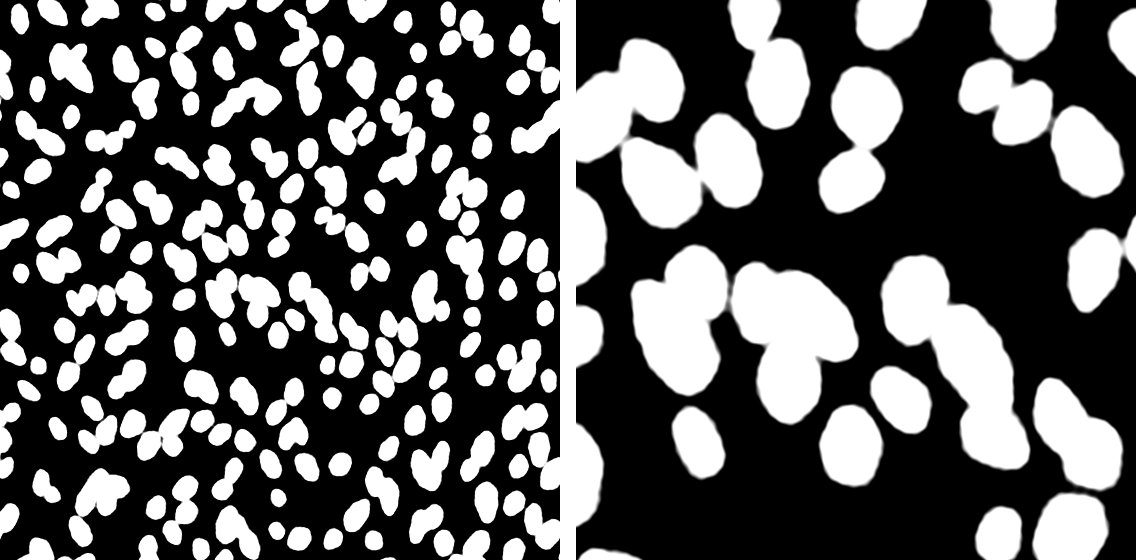
Left: the whole. Right: its middle third, enlarged.
Give the GLSL for this pattern, as a three.js fragment shader.

```glsl
// Scattered white grains, partly merged into clumps, on a black ground.
varying vec2 vUv;

vec4 hash4(vec2 cell) {
  vec4 seed = vec4(dot(cell, vec2(127.1, 311.7)), dot(cell, vec2(269.5, 183.3)),
                   dot(cell, vec2(419.2, 371.9)), dot(cell, vec2(94.7, 233.1)));
  return fract(sin(seed) * 43758.5453);
}

// Approximate signed distance to an ellipse
float ellipse(vec2 p, vec2 radius) {
  float k = length(p / radius);
  return k * (k - 1.0) / max(length(p / (radius * radius)), 0.001);
}

// Union that fills narrow gaps with a neck
float softMin(float a, float b, float k) {
  float h = max(k - abs(a - b), 0.0) / k;
  return min(a, b) - h * h * k * 0.25;
}

// One egg-shaped grain, tilted and sized by its cell
float grain(vec2 p, vec2 cell, float sparse) {
  vec4 shape = hash4(cell + 57.3);
  float spread = mix(2.0, 0.7, sparse);
  float tilt = 0.3 * sparse + spread * (shape.x - 0.5);
  float c = cos(tilt), s = sin(tilt);
  vec2 q = vec2(c * p.x - s * p.y, s * p.x + c * p.y);
  q.x *= 1.0 + 14.0 * q.y * (shape.w - 0.5);
  float minor = 0.0135 + 0.0075 * shape.y;
  return ellipse(q, minor * vec2(1.0, mix(1.12, 1.85, shape.z)));
}

void main() {
  const float CELLS = 17.0;
  vec2 home = floor(vUv * CELLS);
  float dist = 1.0;

  // Jittered grains of the surrounding cells
  for (int y = -1; y <= 1; y++) {
    for (int x = -1; x <= 1; x++) {
      vec2 cell = home + vec2(float(x), float(y));
      vec4 place = hash4(cell);
      float sparse = smoothstep(0.5, 0.85, cell.x / CELLS);
      if (place.z < 0.04 + 0.1 * sparse) continue;
      vec2 jitter = (place.xy - 0.5) * mix(0.98, 0.75, sparse);
      vec2 center = (cell + 0.5 + jitter) / CELLS;
      dist = softMin(dist, grain(vUv - center, cell, sparse), 0.005);
    }
  }

  // Uneven outlines from layered sines
  dist += 0.0013 * sin(vUv.x * 173.0 + 2.0 * sin(vUv.y * 61.0)) * sin(vUv.y * 151.0 + 1.7);
  dist += 0.0003 * sin(vUv.x * 640.0 + vUv.y * 210.0) * sin(vUv.y * 590.0 - vUv.x * 170.0);

  float white = 1.0 - smoothstep(-0.0013, 0.0013, dist);
  gl_FragColor = vec4(vec3(white), 1.0);
}
```
